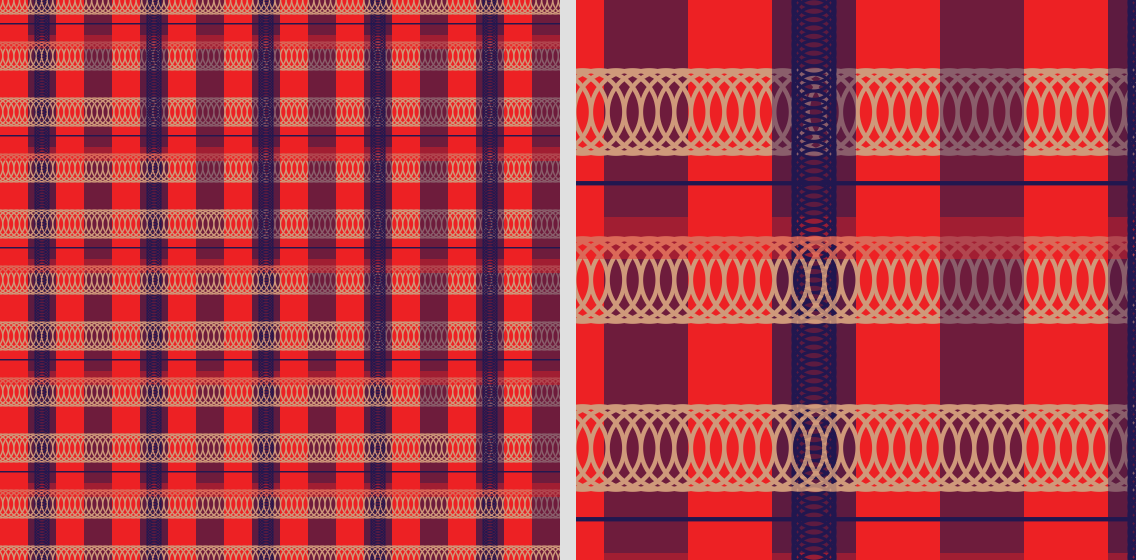
Left, the full canvas; right, a detail of the centre.
A WebGL 1 fragment shader for this pattern:

```glsl
precision highp float;
// Red and plum plaid with bands of overlapping rings woven over and under the stripes.

uniform vec2 u_resolution;

const float REPEATS = 5.0;
const vec3 RED = vec3(0.93, 0.13, 0.14);
const vec3 PLUM = vec3(0.43, 0.11, 0.235);
const vec3 NAVY = vec3(0.13, 0.09, 0.31);
const vec3 TAN = vec3(0.81, 0.60, 0.48);
const vec3 DUSK = vec3(0.54, 0.37, 0.42);

// Coverage of a bar of the given half width, at a distance from its middle.
float bar(float dist, float halfWidth, float pixel) {
  return clamp((halfWidth - abs(dist)) / pixel + 0.5, 0.0, 1.0);
}

// Signed distance to the nearest line of a set spaced by period.
float nearestLine(float x, float offset, float period) {
  return (fract((x - offset) / period + 0.5) - 0.5) * period;
}

// Chain of overlapping rings; p.x runs along it and p.y across it.
float ringChain(vec2 p, float radius, float halfWidth, float pixel) {
  float spacing = radius * 0.4;
  p.x = nearestLine(p.x, 0.0, spacing);
  float dist = 1.0;
  for (int i = -3; i <= 3; i++) {
    vec2 centre = vec2(float(i) * spacing, 0.0);
    dist = min(dist, abs(length(p - centre) - radius));
  }
  return bar(dist, halfWidth, pixel);
}

void main() {
  vec2 uv = gl_FragCoord.xy / u_resolution;
  vec2 p = vec2(uv.x, 1.0 - uv.y) * REPEATS;
  float pixel = REPEATS / min(u_resolution.x, u_resolution.y);

  // Plum stripes, every second one tinted with navy
  float stripe = bar(nearestLine(p.x, 0.375, 0.5), 0.125, pixel);
  float navyStripe = bar(nearestLine(p.x, 0.375, 1.0), 0.125, pixel);
  vec3 color = mix(RED, PLUM, stripe);
  color = mix(color, NAVY, 0.22 * navyStripe);

  // Ring chains across and down
  float rowDist = nearestLine(p.y, 0.0, 0.5);
  float columnDist = nearestLine(p.x, 0.375, 1.0);
  float rowRings = ringChain(vec2(p.x, rowDist), 0.124, 0.0065, pixel);
  float columnRings = ringChain(vec2(p.y, columnDist), 0.0625, 0.0048, pixel);

  // Rows pass over the stripes below the diagonal and under those above it
  float row = floor(p.y * 2.0 + 0.5);
  row = row < 0.5 ? 2.0 * REPEATS : row;
  float rowOnTop = step(floor(p.x * 2.0) + 0.5, row);
  vec3 thread = mix(TAN, DUSK, stripe * (1.0 - rowOnTop));
  color = mix(color, thread, rowRings);

  // Sheer red band across each repeat
  float glaze = bar(nearestLine(p.y, 0.375, 1.0), 0.0625, pixel);
  color = mix(color, RED, 0.4 * glaze);

  // Navy chain, hidden by the row rings that lie on top, then the thin navy line
  color = mix(color, NAVY, columnRings * (1.0 - 0.85 * rowRings * rowOnTop));
  color = mix(color, NAVY, bar(nearestLine(p.y, 0.212, 1.0), 0.0065, pixel));

  gl_FragColor = vec4(color, 1.0);
}
```
